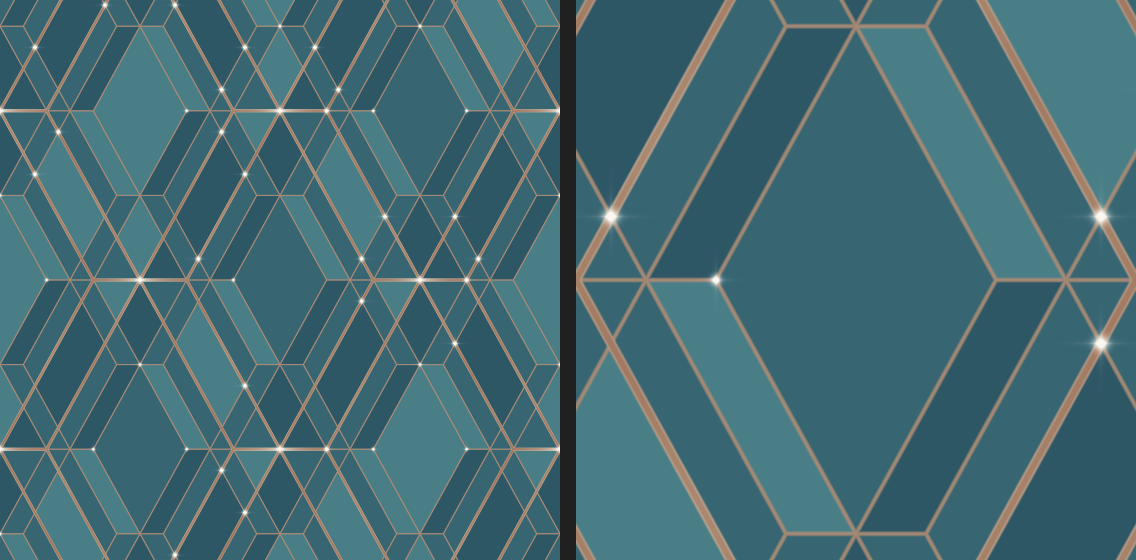
Left: the whole. Right: its middle third, enlarged.
Give the GLSL for this pattern, as a three.js fragment shader.

```glsl
// Art deco lattice of teal diamonds and bands, edged in bronze lines with small sparkles.
varying vec2 vUv;

const vec2 SCALE = vec2(12.0, 6.62);   // lattice units across the canvas
const vec2 CELL = vec2(3.0, 2.0);      // spacing of the thin figures
const vec3 LIGHT = vec3(0.29, 0.495, 0.53);
const vec3 MID = vec3(0.215, 0.395, 0.445);
const vec3 DARK = vec3(0.18, 0.34, 0.40);
const vec3 BRONZE = vec3(0.63, 0.47, 0.38);
const vec3 CHAMPAGNE = vec3(0.76, 0.69, 0.60);
const vec3 WHITE = vec3(0.98, 0.97, 0.94);

float hash(vec2 p) {
  return fract(sin(dot(p, vec2(41.7, 289.3))) * 4371.5);
}

// Index of the lattice point nearest to p
vec2 nearestId(vec2 p, vec2 size) {
  return floor(p / size + 0.5);
}

float taxicab(vec2 p) {
  return abs(p.x) + abs(p.y);
}

// Canvas distance to a sloped line, from a difference in taxicab units
float slopeDistance(float difference) {
  return abs(difference) / length(SCALE);
}

// Canvas distance to a level segment running from x = start to x = end
float levelDistance(vec2 p, float start, float end) {
  float beyond = max(max(start - p.x, p.x - end), 0.0);
  return length(vec2(beyond, p.y) / SCALE);
}

float stroke(float distance, float halfWidth) {
  return 1.0 - smoothstep(halfWidth - 0.0009, halfWidth + 0.0009, distance);
}

// Bright core with four short rays
float sparkle(vec2 offset, float size) {
  vec2 o = abs(offset / SCALE) / size;
  float core = exp(-dot(o, o) * 2.0);
  float rays = exp(-o.x * 0.9 - o.y * 5.0) + exp(-o.y * 0.9 - o.x * 5.0);
  return core + 0.45 * rays;
}

// Centre of the nearest large diamond on the staggered lattice
vec2 diamondCentre(vec2 p) {
  vec2 period = 2.0 * CELL;
  vec2 a = period * nearestId(p, period);
  vec2 b = period * (floor(p / period) + 0.5);
  return taxicab(p - a) < taxicab(p - b) ? a : b;
}

bool isLight(vec2 id) {
  return abs(mod(id.x - id.y, 4.0) - 2.0) < 0.5;
}

// Flat colour of the facet at local position p of diamond id
vec3 facetColour(vec2 p, vec2 id) {
  vec2 q = abs(p);
  float d = q.x + q.y;
  bool falling = p.x * p.y > 0.0;
  if (d < 1.0) return isLight(id) ? LIGHT : MID;
  if (d < 2.0) {
    if (q.y - q.x > 1.0) return p.y < 0.0 && isLight(id) ? LIGHT : DARK;
    if (d < 1.5 && q.y < 1.0) return falling ? LIGHT : DARK;
    return MID;
  }
  // Wide strips between the large diamonds
  float along = abs(q.x - q.y - 0.5);
  if (along < 1.0) {
    if (!falling) return DARK;
    vec2 lower = p.x > 0.0 ? id : id - 1.0;
    return !isLight(lower) || mod(lower.y, 2.0) > 0.5 ? LIGHT : DARK;
  }
  if (along < 1.5 || falling) return MID;
  return p.y > sign(p.y) ? LIGHT : DARK;
}

void main() {
  vec2 p = vUv * SCALE - vec2(3.0, 1.31);
  vec2 centre = diamondCentre(p);
  vec2 id = floor(centre / CELL + 0.5);
  vec2 local = p - centre;
  vec2 q = abs(local);
  vec2 side = sign(local);
  vec3 colour = facetColour(local, id);

  // Thin diamonds, hexagons and their level ties
  vec2 cellId = nearestId(p, CELL);
  vec2 a = abs(p - cellId * CELL);
  float e = a.x + a.y;
  float thin = min(slopeDistance(e - 1.0), slopeDistance(e - 1.5));
  thin = min(thin, levelDistance(a, 1.0, 1.5));
  thin = min(thin, levelDistance(a - vec2(0.0, 1.0), 0.0, 0.5));
  colour = mix(colour, mix(BRONZE, CHAMPAGNE, 0.35), stroke(thin, 0.0012) * 0.9);

  // Thick diamonds and the level bars through their tips
  bool isNode = mod(cellId.x + cellId.y, 2.0) > 0.5;
  float thick = slopeDistance(q.x + q.y - 2.0);
  float bar = isNode ? levelDistance(a, 0.0, 1.0) : 1.0;
  float band = min(thick, bar);
  float sheen = 0.5 + 0.25 * sin(p.x * 3.1 + p.y) + 0.25 * sin(p.y * 4.3 - p.x * 1.7);
  vec3 metal = mix(BRONZE, CHAMPAGNE, 0.3 * sheen + 0.5 * smoothstep(0.001, 0.0026, band));
  if (bar < thick) metal = mix(metal, WHITE, 0.8 * exp(-3.5 * a.x));
  colour = mix(colour, metal, stroke(band, 0.0029));

  // Sparkles on nodes, crossings and thin tips
  float glow = isNode ? sparkle(a, 0.0075) : 0.0;
  glow += step(0.5, hash(id + 7.0)) * sparkle(local + vec2(2.0, 0.0), 0.006);
  glow += step(0.55, hash(id * 3.0 + side)) * sparkle(q - vec2(0.75, 1.25), 0.006);
  glow += step(0.6, hash(id * 5.0 + side)) * sparkle(q - vec2(1.75, 0.25), 0.006);
  glow += step(0.65, hash(id + vec2(side.x, 9.0))) * sparkle(q - vec2(1.0, 0.0), 0.004);
  vec2 tip = p - vec2(0.0, 1.0);
  vec2 tipId = nearestId(tip, CELL);
  glow += step(0.5, hash(tipId + 3.0)) * sparkle(tip - tipId * CELL, 0.0042);

  gl_FragColor = vec4(mix(colour, WHITE, min(glow, 1.0)), 1.0);
}
```
